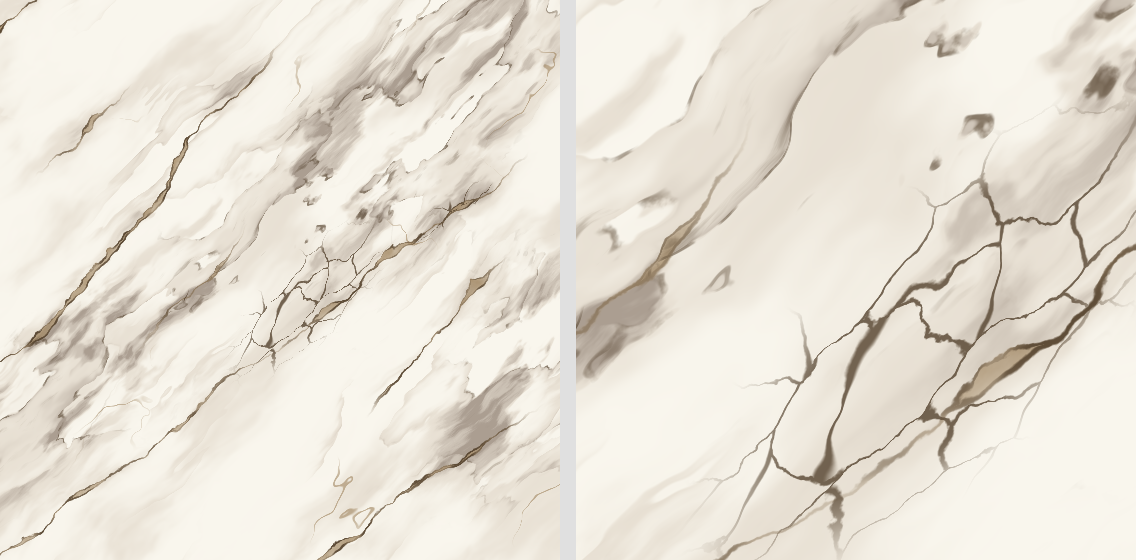
Left: the whole. Right: its middle third, enlarged.
Write a three.js fragment shader that draws this texture.

```glsl
// Polished cream marble with diagonal veining. Noise stretched along the vein
// direction gives haze and smoky grey bands; wandering double lines, a cell
// network and noise contours give the fine gold-brown cracks.
varying vec2 vUv;

const vec3 CREAM = vec3(0.975, 0.963, 0.928);
const vec3 HAZE = vec3(0.91, 0.88, 0.83);
const vec3 PALE_GREY = vec3(0.80, 0.76, 0.71);
const vec3 SMOKE_GREY = vec3(0.67, 0.62, 0.57);
const vec3 GOLD = vec3(0.65, 0.55, 0.41);
const vec3 BROWN = vec3(0.33, 0.26, 0.18);

vec2 hash2(vec2 p) {
  p = vec2(dot(p, vec2(127.1, 311.7)), dot(p, vec2(269.5, 183.3)));
  return fract(sin(p) * 43758.55);
}

float gradAt(vec2 cell, vec2 corner, vec2 f) {
  return dot(hash2(cell + corner) * 2.0 - 1.0, f - corner);
}

// Gradient noise, about -0.7 to 0.7
float noise(vec2 p) {
  vec2 i = floor(p), f = p - i;
  vec2 u = f * f * f * (f * (f * 6.0 - 15.0) + 10.0);
  float low = mix(gradAt(i, vec2(0.0), f), gradAt(i, vec2(1.0, 0.0), f), u.x);
  float high = mix(gradAt(i, vec2(0.0, 1.0), f), gradAt(i, vec2(1.0), f), u.x);
  return mix(low, high, u.y);
}

float fbm(vec2 p) {
  float sum = 0.0, amp = 1.0;
  for (int i = 0; i < 5; i++) {
    sum += amp * noise(p);
    p = p * 2.03 + 17.3;
    amp *= 0.5;
  }
  return sum;
}

// Gap between nearest and second nearest cell point: zero on cell borders
float cellBorder(vec2 p) {
  vec2 i = floor(p), f = p - i;
  float nearest = 8.0, second = 8.0;
  for (int y = -1; y <= 1; y++) {
    for (int x = -1; x <= 1; x++) {
      vec2 o = vec2(float(x), float(y));
      float d = length(o + hash2(i + o) - f);
      second = min(second, max(nearest, d));
      nearest = min(nearest, d);
    }
  }
  return second - nearest;
}

float blob(vec2 p, vec2 centre, vec2 size) {
  vec2 d = (p - centre) / size;
  return exp(-dot(d, d));
}

// Crisp on one side of x = 0, fading away on the other
float crispFade(float x, float falloff) {
  return smoothstep(-0.015, 0.02, x) * exp(-max(x, 0.0) * falloff);
}

float line(float d, float width) {
  return 1.0 - smoothstep(width * 0.3, width, abs(d));
}

vec3 stoneRamp(float t) {
  vec3 c = mix(CREAM, HAZE, smoothstep(0.0, 0.34, t));
  c = mix(c, PALE_GREY, smoothstep(0.34, 0.67, t));
  return mix(c, SMOKE_GREY, smoothstep(0.67, 1.0, t));
}

// One wandering vein: x = grey halo, y = gold filling, z = brown edges
vec3 vein(vec2 q, float id, float streak, float rough) {
  vec2 rnd = hash2(vec2(id, 4.7));
  float centre = -0.62 + 0.18 * id + 0.05 * (rnd.x - 0.5);
  float wander = 0.055 * fbm(vec2(q.x * 3.2, id * 9.1 + q.y)) + 0.007 * rough;
  float d = q.y - centre - wander - (q.x - 0.7) * 0.3 * (rnd.y - 0.5);
  float bias = mod(id, 2.0) * 0.32 - 0.16;
  float presence = smoothstep(-0.08, 0.2, noise(vec2(q.x * 2.7, id * 5.3)) + bias);
  float swell = smoothstep(-0.1, 0.45, noise(vec2(q.x * 13.0, id * 3.7)));
  float gap = 0.0065 * presence * swell * (1.0 + 0.7 * rough);
  float broken = smoothstep(-0.25, 0.25, noise(vec2(q.x * 26.0, id + q.y * 60.0)));
  float halo = exp(-max(d, -4.0 * d) * 24.0) * smoothstep(-0.2, 0.4, streak);
  float fill = 1.0 - smoothstep(gap, gap + 0.002, abs(d));
  float edge = line(abs(d) - gap, mix(0.0014, 0.0026, broken)) * mix(0.3, 1.0, broken);
  return vec3(halo, fill, edge) * presence;
}

void main() {
  // x runs along the veins, y across them
  vec2 q = vec2(vUv.x + vUv.y, vUv.y - vUv.x) * 0.7071;
  vec2 warp = vec2(fbm(q * 3.0 + 3.1), fbm(q * 3.0 + 41.7));
  vec2 w = q + warp * vec2(0.12, 0.045);
  float rough = fbm(q * vec2(32.0, 44.0) + 8.0);

  // Haze, smoky bands and loose wisps
  float cloud = smoothstep(-0.08, 0.6, fbm(w * vec2(2.0, 6.0) + 7.0));
  float streak = fbm(w * vec2(3.5, 13.0) + 23.0);
  float grain = fbm(w * vec2(14.0, 75.0) + 5.0);
  float region = 1.05 * blob(q, vec2(1.09, 0.04), vec2(0.38, 0.15))
    + 0.85 * blob(q, vec2(0.25, 0.17), vec2(0.27, 0.11))
    + 0.75 * blob(q, vec2(0.93, -0.43), vec2(0.28, 0.11))
    + 0.4 * fbm(w * vec2(1.6, 4.5) + 61.0);
  float band = smoothstep(0.12, 0.6, region);
  float smoke = smoothstep(0.0, 0.2, streak) * (0.85 + 0.7 * grain);
  float contour = fbm(w * vec2(3.2, 9.5) + 90.0);
  float rim = crispFade(contour, 8.0);
  float wispMask = smoothstep(-0.02, 0.3, noise(q * vec2(3.0, 5.0) + 19.0));
  float wisp = crispFade(fbm(w * vec2(2.6, 10.0) + 50.0), 9.0) * wispMask;
  float tone = 0.4 * cloud + band * (0.8 * smoke + 0.55 * rim)
    + 0.45 * wisp * (1.0 + grain);

  // Main veins
  vec3 veins = vec3(0.0);
  for (int i = 0; i < 8; i++) veins = max(veins, vein(q, float(i), streak, rough));
  tone += 0.6 * veins.x * (1.0 + 0.5 * grain);

  // Crack network, stray hairlines and dark threads in the grey
  float cracked = smoothstep(0.2, 0.65, blob(q, vec2(0.72, -0.06), vec2(0.17, 0.065))
    + 0.9 * veins.x * smoothstep(0.0, 0.35, noise(q * 5.0 + 12.0)));
  float cells = cellBorder(w * vec2(13.0, 32.0) + rough * 0.18);
  float net = line(cells, 0.05 + 0.03 * rough) * cracked;
  float hairMask = smoothstep(0.1, 0.3, noise(q * 4.5 + 77.0));
  float hair = line(fbm(w * vec2(2.4, 3.6) + 33.0), 0.009) * hairMask;
  float thread = line(contour, 0.022) * band * smoothstep(-0.1, 0.35, rough);
  float fleck = band * rim * smoothstep(0.2, 0.55, grain);

  vec3 color = stoneRamp(clamp(tone, 0.0, 1.0));
  float gilt = veins.y * (0.7 + 0.35 * rough) + 0.65 * hair;
  color = mix(color, GOLD, clamp(gilt, 0.0, 0.9));
  float dark = max(max(0.9 * veins.z, 0.8 * net), max(0.65 * thread, 0.6 * fleck));
  color = mix(color, BROWN, clamp(dark, 0.0, 1.0));
  gl_FragColor = vec4(color, 1.0);
}
```
